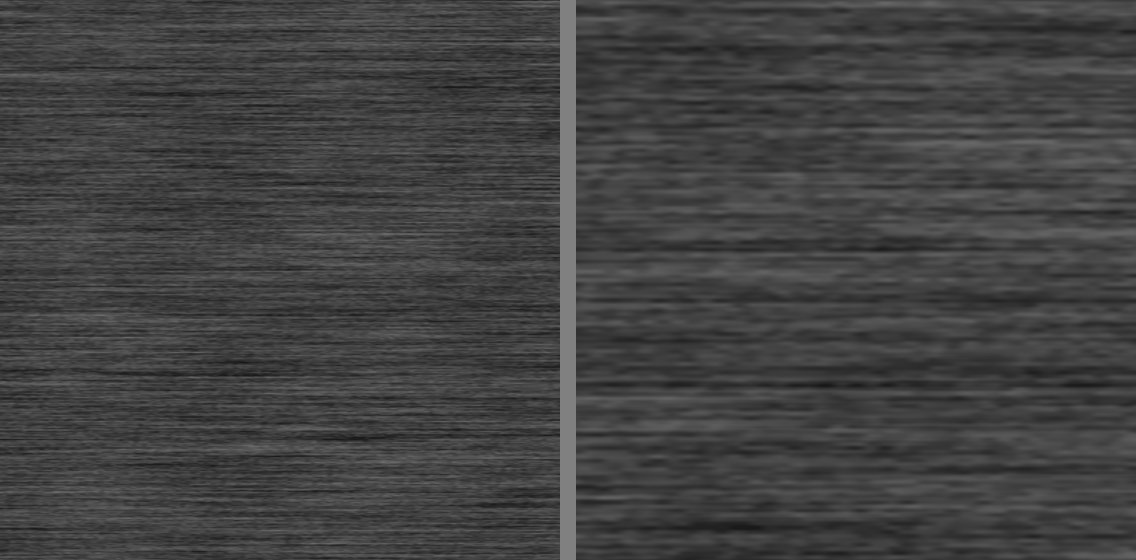
Left: the whole. Right: its middle third, enlarged.
Give the GLSL for this texture, as a WebGL 1 fragment shader.

```glsl
precision highp float;
// Dark brushed metal: fine horizontal scratches over soft, wide shading.
// Each layer is stretched noise whose rows slide by a random amount,
// so that scratches start and end at unrelated places.

uniform vec2 u_resolution;

const float TAU = 6.2831853;
const float BASE_GRAY = 0.259;
const float SHEEN_PERIOD = 0.507;
const float SHEEN_PEAK = 0.16;

float hash(vec2 p) {
  return fract(sin(dot(p, vec2(127.1, 311.7))) * 43758.5453);
}

// Smooth 1D noise along one row, shifted by a random offset.
float rowNoise(float x, float row, float seed) {
  float shifted = x + 37.0 * hash(vec2(row, seed));
  float cell = floor(shifted);
  float blend = smoothstep(0.0, 1.0, shifted - cell);
  float left = hash(vec2(cell + seed, row));
  float right = hash(vec2(cell + 1.0 + seed, row));
  return mix(left, right, blend);
}

// Signed streak noise; density gives cells across and rows up the canvas.
float streaks(vec2 uv, vec2 density, float seed) {
  vec2 p = uv * density;
  float row = floor(p.y);
  float blend = smoothstep(0.0, 1.0, p.y - row);
  float lower = rowNoise(p.x, row, seed);
  float upper = rowNoise(p.x, row + 1.0, seed);
  return 2.0 * mix(lower, upper, blend) - 1.0;
}

// Keeps the strongest streaks and fades the weak ones.
float sparse(float streak) {
  return streak * abs(streak);
}

// Wide vertical sheen and uneven horizontal bands.
float shading(vec2 uv) {
  float sheen = cos(TAU * (uv.x - SHEEN_PEAK) / SHEEN_PERIOD);
  float bands = streaks(uv, vec2(2.5, 26.0), 11.0);
  return 0.011 * sheen + 0.017 * bands;
}

// Long scratches with a few strong ones, shorter ones and a fine grain.
float scratches(vec2 uv) {
  float longFine = streaks(uv, vec2(4.0, 340.0), 23.0);
  float strong = sparse(streaks(uv, vec2(5.0, 270.0), 91.0));
  float longWide = streaks(uv, vec2(6.0, 150.0), 37.0);
  float shortFine = streaks(uv, vec2(20.0, 380.0), 53.0);
  float grain = streaks(uv, vec2(110.0, 400.0), 71.0);
  return 0.058 * longFine + 0.072 * strong + 0.022 * longWide
       + 0.046 * shortFine + 0.050 * grain;
}

void main() {
  vec2 uv = gl_FragCoord.xy / u_resolution;
  float gray = BASE_GRAY + shading(uv) + scratches(uv);
  gl_FragColor = vec4(vec3(clamp(gray, 0.10, 0.46)), 1.0);
}
```
